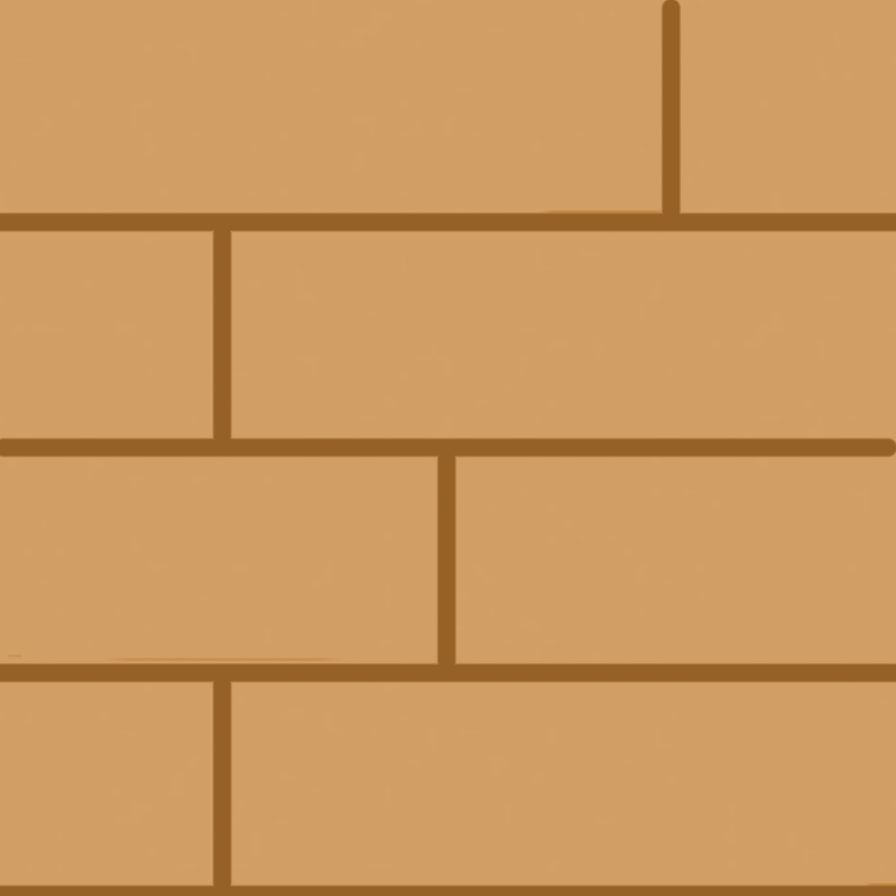
A WebGL 2 fragment shader for this pattern:

```glsl
#version 300 es
precision highp float;

uniform vec2 u_resolution;
out vec4 outColor;

const vec3 PLANK_COLOR = vec3(0.82, 0.62, 0.40);
const vec3 JOINT_COLOR = vec3(0.585, 0.38, 0.15);
const vec3 SMEAR_COLOR = vec3(0.78, 0.54, 0.25);
const int ROWS = 4;
const float ROW_PITCH = 0.2515;
const float COLUMN_PITCH = 0.2505;
const float GRID_SHIFT = -0.0025;
const float BOTTOM_JOINT = 0.0015;   // lowest joint, cut by the canvas edge
const float JOINT_RADIUS = 0.0101;
const float EDGE_SOFTNESS = 0.0020;
const float GRAIN_AMOUNT = 0.004;

float hash(vec2 p) {
    return fract(sin(dot(p, vec2(127.1, 311.7))) * 43758.5);
}

float valueNoise(vec2 p) {
    vec2 cell = floor(p);
    vec2 f = fract(p);
    f = f * f * (3.0 - 2.0 * f);
    float low = mix(hash(cell), hash(cell + vec2(1.0, 0.0)), f.x);
    float high = mix(hash(cell + vec2(0.0, 1.0)), hash(cell + 1.0), f.x);
    return mix(low, high, f.y);
}

float segmentDistance(vec2 p, vec2 a, vec2 b) {
    vec2 ab = b - a;
    return length(p - a - ab * clamp(dot(p - a, ab) / dot(ab, ab), 0.0, 1.0));
}

float jointHeight(int row) {
    return max(BOTTOM_JOINT, float(row) * ROW_PITCH + GRID_SHIFT);
}

// Even rows break at the first quarter; odd rows step to the right.
float breakPosition(int row) {
    int column = row % 2 == 0 ? 1 : (row + 3) / 2;
    return float(column) * COLUMN_PITCH + GRID_SHIFT;
}

float jointDistance(vec2 p) {
    float d = 1.0;
    for (int row = 0; row < ROWS; row++) {
        float y = jointHeight(row);
        // The middle joint has round ends inside the canvas.
        bool rounded = row == ROWS / 2;
        vec2 span = rounded ? vec2(0.004, 0.991) : vec2(-0.1, 1.1);
        d = min(d, segmentDistance(p, vec2(span.x, y), vec2(span.y, y)));

        // The uppermost break ends in a round cap at the canvas top.
        float x = breakPosition(row);
        float top = row == ROWS - 1 ? 0.991 : jointHeight(row + 1);
        d = min(d, segmentDistance(p, vec2(x, y), vec2(x, top)));
    }
    return d - JOINT_RADIUS;
}

// Thin horizontal smear that fades at both ends.
float smear(vec2 p, float left, float right, float y, float halfHeight) {
    float fade = 0.15 * (right - left);
    float along = smoothstep(left, left + fade, p.x)
                * (1.0 - smoothstep(right - fade, right, p.x));
    return along * (1.0 - smoothstep(0.3, 1.3, abs(p.y - y) / halfHeight));
}

void main() {
    vec2 p = gl_FragCoord.xy / u_resolution;

    // Flat plank with barely visible mottling
    vec3 color = PLANK_COLOR + GRAIN_AMOUNT * (valueNoise(p * 60.0) - 0.5);

    // Slight wear along the joints
    float wear = smear(p, 0.60, 0.75, 0.7635, 0.0020);
    wear = max(wear, 0.7 * smear(p, 0.11, 0.39, 0.2640, 0.0022));
    wear = max(wear, 0.5 * smear(p, 0.008, 0.025, 0.2680, 0.0020));
    wear = max(wear, smear(p, 0.965, 1.02, 0.0125, 0.0022));
    color = mix(color, SMEAR_COLOR, wear);

    // Joints
    float softness = max(EDGE_SOFTNESS, 0.7 / u_resolution.y);
    float joint = 1.0 - smoothstep(-softness, softness, jointDistance(p));
    outColor = vec4(mix(color, JOINT_COLOR, joint), 1.0);
}
```
